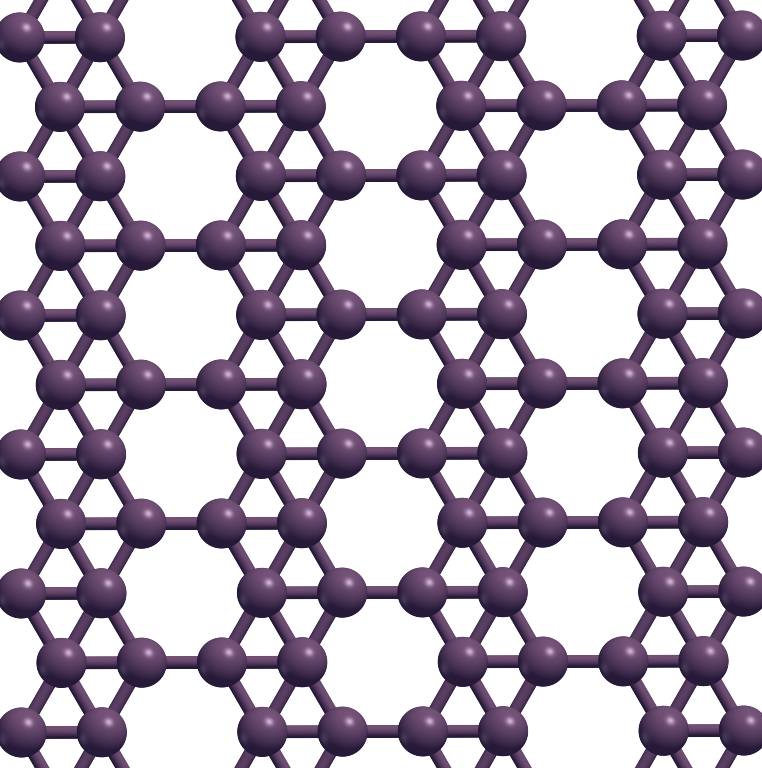
A Shadertoy shader for this pattern:

```glsl
const float SPACING = 0.1045;       // distance between neighbouring sites
const float ROW_RATIO = 0.8660254;  // row height of a triangular lattice
const float ATOM_RADIUS = 0.0327;
const float BOND_RADIUS = 0.0084;
const float TILT = 0.0027;          // slight rotation of the whole lattice
const vec2 CENTER_SHIFT = vec2(0.001, 0.0);
const float VACANCY_PERIOD = 5.0;   // every fifth site of a row is empty

const vec3 BACKGROUND = vec3(1.0);
const vec3 SHADOW = vec3(0.15, 0.10, 0.22);
const vec3 LIT = vec3(0.46, 0.325, 0.47);
const vec3 KEY_LIGHT = vec3(0.30, 0.70, 0.65);
const vec3 KEY_HALF = vec3(0.28, 0.40, 0.87);
const vec3 FILL_HALF = vec3(-0.75, -0.28, 0.60);
const float ATOM_GLOSS = 1.0;
const float BOND_GLOSS = 0.12;

vec2 sitePosition(vec2 site) {
    return SPACING * vec2(site.x + 0.5 * site.y, ROW_RATIO * site.y);
}

bool isOccupied(vec2 site) {
    return mod(site.x - 2.0 * site.y + 0.5, VACANCY_PERIOD) > 1.0;
}

// Normal of a rounded surface from its scaled offset off the centre or axis
vec3 roundNormal(vec2 offset) {
    return normalize(vec3(offset, sqrt(max(0.0, 1.0 - dot(offset, offset)))));
}

vec3 shade(vec3 normal, float gloss) {
    float diffuse = max(dot(normal, normalize(KEY_LIGHT)), 0.0);
    float key = pow(max(dot(normal, normalize(KEY_HALF)), 0.0), 70.0);
    float fill = pow(max(dot(normal, normalize(FILL_HALF)), 0.0), 40.0);
    return mix(SHADOW, LIT, diffuse) + gloss * (0.38 * key + 0.12 * fill);
}

float coverage(float dist, float pixel) {
    return 1.0 - smoothstep(-0.5 * pixel, 0.5 * pixel, dist);
}

// Offset from the nearest point of the segment start..start + span
vec2 segmentOffset(vec2 p, vec2 start, vec2 span) {
    vec2 q = p - start;
    return q - span * clamp(dot(q, span) / dot(span, span), 0.0, 1.0);
}

void mainImage(out vec4 fragColor, in vec2 fragCoord) {
    float pixel = 1.0 / iResolution.y;
    vec2 p = (fragCoord - 0.5 * iResolution.xy) * pixel - CENTER_SHIFT;
    float c = cos(TILT), s = sin(TILT);
    p = vec2(c * p.x + s * p.y, c * p.y - s * p.x);

    // Nearest site in skewed lattice coordinates
    float row = p.y / (SPACING * ROW_RATIO);
    vec2 home = round(vec2(p.x / SPACING - 0.5 * row, row));

    vec3 color = BACKGROUND;
    vec3 atomColor = vec3(0.0);
    float atomMask = 0.0;

    for (int j = -1; j <= 1; j++) {
        for (int i = -1; i <= 1; i++) {
            vec2 site = home + vec2(i, j);
            if (!isOccupied(site)) continue;
            vec2 position = sitePosition(site);

            // Bonds to the right, upper right and upper left neighbours
            for (int k = 0; k < 3; k++) {
                vec2 dir = vec2(1 - k, min(k, 1));
                if (!isOccupied(site + dir)) continue;
                vec2 offset = segmentOffset(p, position, sitePosition(dir));
                float bondMask = coverage(length(offset) - BOND_RADIUS, pixel);
                vec3 bondColor = shade(roundNormal(offset / BOND_RADIUS), BOND_GLOSS);
                color = mix(color, bondColor, bondMask);
            }

            // Atoms never overlap, so the strongest mask wins
            vec2 offset = p - position;
            float mask = coverage(length(offset) - ATOM_RADIUS, pixel);
            if (mask > atomMask) {
                atomMask = mask;
                atomColor = shade(roundNormal(offset / ATOM_RADIUS), ATOM_GLOSS);
            }
        }
    }

    // Atoms sit in front of the bonds
    fragColor = vec4(mix(color, atomColor, atomMask), 1.0);
}
```
